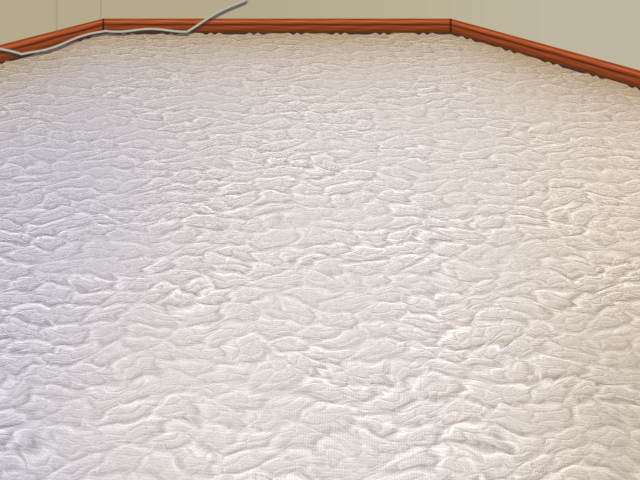
This texture is drawn by a Shadertoy shader. Its source:

```glsl
vec2 hash2(vec2 p) {
    p = vec2(dot(p, vec2(127.1, 311.7)), dot(p, vec2(269.5, 183.3)));
    return fract(sin(p) * 43758.5);
}

// Cellular puffs: flat tops of random height, parted by creases
float puffHeight(vec2 q) {
    vec2 cell = floor(q), nearestId = cell;
    float first = 9.0, second = 9.0;
    for (int j = -1; j <= 1; j++)
    for (int i = -1; i <= 1; i++) {
        vec2 id = cell + vec2(i, j);
        float d = length(id + 0.1 + 0.8 * hash2(id) - q);
        if (d < first) { second = first; first = d; nearestId = id; }
        else second = min(second, d);
    }
    float top = 0.55 + 0.45 * hash2(nearestId + 7.0).x;
    return top * smoothstep(0.0, 0.32, second - first) - 0.25 * first;
}

// Relief lit from the far side, in three sizes
float carpetRelief(vec2 q) {
    q += 0.22 * sin(q.yx * vec2(2.3, 1.9) + 1.7 * sin(q * 0.7));
    q += 0.06 * sin(q.yx * vec2(9.1, 8.3) + 2.0 * sin(q * 3.7));
    float light = 0.0, gain = 0.115;
    for (int k = 0; k < 3; k++) {
        light += gain * (puffHeight(q) - puffHeight(q + vec2(-0.07, 0.2)));
        q = q * 2.3 + 17.3;
        gain *= 0.62;
    }
    return light;
}

// Floor line along three walls
float floorLine(float x) {
    return 0.933 - 0.29 * max(0.215 - x, 0.0) - 0.294 * max(x - 0.939, 0.0);
}

vec3 carpetColor(vec2 p, float depth) {
    float scale = 1.0 / (1.75 - p.y);
    vec2 q = vec2((p.x - 0.667) * scale * 18.0, scale * 54.0);

    // Cool light at the left, warm at the right
    vec3 color = mix(vec3(0.77, 0.76, 0.80), vec3(0.885, 0.855, 0.84),
                     smoothstep(-0.1, 0.62, p.x + 0.12 * sin(p.y * 5.0 + 1.0)));
    color = mix(color, vec3(0.885, 0.83, 0.77), smoothstep(0.75, 1.4, p.x));
    color *= 1.0 - 0.1 * smoothstep(0.95, 1.4, p.x) * smoothstep(0.75, 0.1, p.y);
    color = mix(color, vec3(0.75, 0.70, 0.66), 0.55 * exp(-depth * 6.0));
    color = mix(color, vec3(0.66, 0.55, 0.40), 0.8 * exp(-depth * 22.0));

    // Creases come and go in patches
    float patchy = 0.85 + 0.3 * sin(q.x * 0.8 + 2.0 * sin(q.y * 0.37)) * sin(q.y * 0.6 + q.x * 0.3);
    float light = carpetRelief(q) * patchy * mix(0.55, 1.0, smoothstep(0.0, 0.35, depth));

    // Diagonal weave, fading with distance
    float weave = sin(q.x * 56.0 + q.y * 24.0) * sin(q.x * 49.0 - q.y * 27.0);
    light += 0.022 * weave * smoothstep(0.6, 0.1, p.y);
    light += 0.025 * (hash2(floor(p * 384.0)).x - 0.5);
    return color + light * vec3(1.0, 1.03, 1.06);
}

vec3 wallColor(vec2 p) {
    vec3 color = mix(vec3(0.71, 0.67, 0.55), vec3(0.75, 0.72, 0.63), smoothstep(0.5, 1.25, p.x));
    float seams = smoothstep(0.004, 0.0, abs(p.x - 0.21)) + smoothstep(0.004, 0.0, abs(p.x - 0.118));
    return color - 0.05 * seams;
}

// Moulded wood with a rounded lip and long grain
vec3 boardColor(float x, float rise) {
    float grain = sin(rise * 19.0 + 2.0 * sin(x * 13.0)) * sin(x * 60.0 + rise * 7.0);
    vec3 color = vec3(0.57, 0.27, 0.14) + 0.035 * grain;
    color += vec3(0.16, 0.10, 0.06) * smoothstep(0.16, 0.0, abs(rise - 0.8));
    color *= 1.0 - 0.35 * smoothstep(0.12, 0.0, abs(rise - 0.55));
    color *= 0.72 + 0.28 * smoothstep(0.0, 0.4, rise);
    float joint = min(abs(x - 0.215), abs(x - 0.939));
    return color * (0.55 + 0.45 * smoothstep(0.0, 0.004, joint));
}

// Height of the loose cable at x
float cableLine(float x) {
    return 0.937 - 0.3 * max(0.22 - x, 0.0) + 0.6 * max(0.045 - x, 0.0)
         + 0.54 * max(x - 0.39, 0.0) + 0.003 * sin(x * 45.0);
}

void mainImage(out vec4 fragColor, in vec2 fragCoord) {
    vec2 p = fragCoord / iResolution.y;
    float soft = 1.0 / iResolution.y;
    float base = floorLine(p.x);
    float boardHeight = 0.028 + 0.035 * max(0.215 - p.x, 0.0) + 0.02 * max(p.x - 0.939, 0.0);
    float above = p.y - base;

    vec3 color = carpetColor(p, max(-above, 0.0));

    // Ragged dark gap under the board
    float gap = 0.003 + 0.002 * sin(p.x * 170.0 + 3.0 * sin(p.x * 71.0));
    color = mix(color, vec3(0.20, 0.13, 0.11), 0.85 * smoothstep(-soft, soft, above + gap));

    color = mix(color, boardColor(p.x, above / boardHeight), smoothstep(-soft, soft, above));
    color = mix(color, wallColor(p), smoothstep(-soft, soft, above - boardHeight));

    // Cable with its shadow
    float slope = (cableLine(p.x + 0.004) - cableLine(p.x - 0.004)) / 0.008;
    float offset = (p.y - cableLine(p.x)) / sqrt(1.0 + slope * slope);
    float present = smoothstep(0.52, 0.51, p.x) * (1.0 - smoothstep(0.39, 0.4, p.x) * step(p.y, 0.93));
    float shadow = smoothstep(0.006, 0.002, abs(offset + 0.005));
    color = mix(color, vec3(0.22, 0.19, 0.20), 0.6 * present * shadow);
    float cable = smoothstep(0.0025 + soft, 0.0025 - soft, abs(offset));
    color = mix(color, vec3(0.70, 0.71, 0.65), present * cable);

    fragColor = vec4(clamp(color, 0.0, 1.0), 1.0);
}
```
